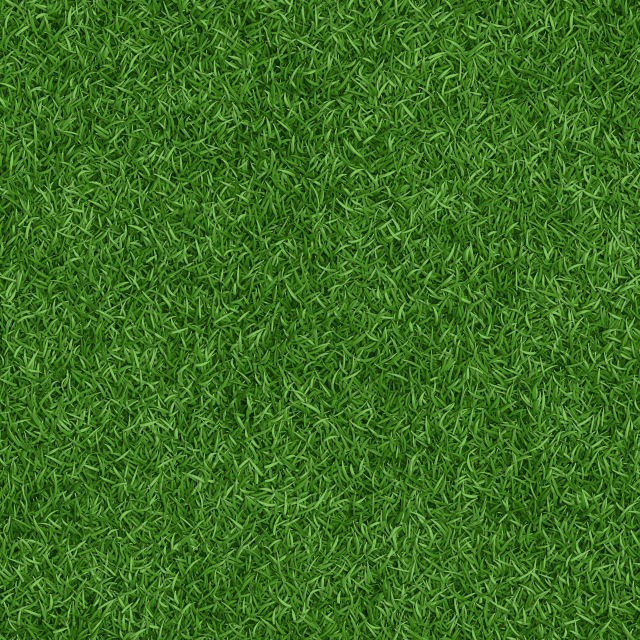
Give the GLSL for this texture, as a Shadertoy shader.

```glsl
vec4 hash4(vec2 p) {
    return fract(sin(dot(p, vec2(127.1, 311.7)) + vec4(0.0, 1.7, 3.1, 5.3)) * 43758.5453);
}

float valueNoise(vec2 p) {
    vec2 cell = floor(p), f = fract(p);
    f = f * f * (3.0 - 2.0 * f);
    float low = mix(hash4(cell).x, hash4(cell + vec2(1, 0)).x, f.x);
    float high = mix(hash4(cell + vec2(0, 1)).x, hash4(cell + vec2(1, 1)).x, f.x);
    return mix(low, high, f.y);
}

// Green ramp from deep shade to sunlit blade
vec3 grassColor(float light) {
    vec3 color = mix(vec3(0.05, 0.18, 0.015), vec3(0.14, 0.33, 0.05), smoothstep(0.12, 0.33, light));
    color = mix(color, vec3(0.21, 0.46, 0.07), smoothstep(0.33, 0.48, light));
    color = mix(color, vec3(0.30, 0.58, 0.13), smoothstep(0.50, 0.64, light));
    color = mix(color, vec3(0.36, 0.60, 0.21), smoothstep(0.66, 0.76, light));
    return mix(color, vec3(0.51, 0.77, 0.35), smoothstep(0.77, 0.90, light));
}

void mainImage(out vec4 fragColor, in vec2 fragCoord) {
    vec2 uv = fragCoord / iResolution.y;
    float blur = 0.7 / iResolution.y;
    float patches = valueNoise(uv * 9.0) + valueNoise(uv * 23.0) - 1.0;

    // Shaded undergrowth
    vec3 color = grassColor(0.16 + 0.22 * valueNoise(uv * 140.0));

    // Blades, stacked from the ground up
    const int LAYERS = 15;
    for (int layer = 0; layer < LAYERS; layer++) {
        float depth = float(layer) / float(LAYERS - 1);
        vec2 grid = uv * 44.0 + hash4(vec2(layer, 7)).xy * 10.0;
        vec2 home = floor(grid);

        for (int j = -1; j <= 1; j++)
        for (int i = -1; i <= 1; i++) {
            vec2 cell = home + vec2(i, j);
            vec4 place = hash4(cell + float(layer) * vec2(17.3, 5.9));
            vec4 look = hash4(cell + float(layer) * vec2(3.7, 23.1) + 61.0);

            // Blade space: x across, y along towards the tip
            vec2 offset = (grid - cell - place.xy) / 44.0;
            float angle = (place.z - 0.5) * 2.7;
            vec2 axis = vec2(sin(angle), cos(angle));
            vec2 q = vec2(offset.x * axis.y - offset.y * axis.x, dot(offset, axis));
            float halfLength = mix(0.008, 0.018, place.w);
            float along = q.y / halfLength;
            q.x += (look.x - 0.5) * 0.007 * (along * along - 0.3);

            float halfWidth = mix(0.0012, 0.0024, look.y) * (1.0 - 0.6 * smoothstep(0.0, 1.0, along));
            float ends = 1.0 - smoothstep(halfLength - blur, halfLength + blur, abs(q.y));
            float cover = ends * (1.0 - smoothstep(-blur, blur, abs(q.x) - halfWidth));

            // Soft shadow on the blades below
            float shadow = ends * (1.0 - smoothstep(0.0, 0.0028, abs(q.x + 0.0008) - halfWidth));
            color *= 1.0 - 0.24 * shadow;

            // Light from depth, blade tone, tip gradient and lit side
            float light = 0.13 + 0.36 * depth + 0.50 * look.z + 0.13 * along;
            light += 0.07 * clamp(q.x / halfWidth, -1.0, 1.0) + 0.09 * patches;
            vec3 blade = grassColor(light);

            // Pale glint on some cut tips
            float glint = step(0.86, look.w) * smoothstep(0.65, 0.9, along) * depth;
            blade = mix(blade, vec3(0.68, 0.86, 0.54), 0.8 * glint);
            color = mix(color, blade, cover);
        }
    }
    fragColor = vec4(color, 1.0);
}
```
